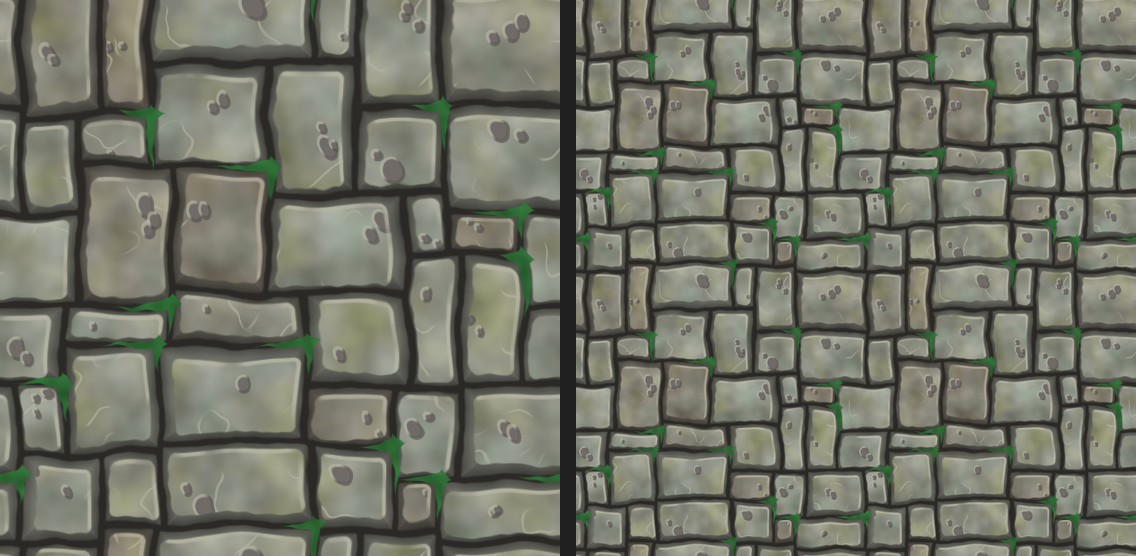
Left: one tile. Right: repeated 2 by 2.
Give the GLSL for this texture, as a WebGL 1 fragment shader.

```glsl
precision highp float;
// Hand-painted wall of irregular grey stone blocks with bevels, pits, cracks and moss; tiles seamlessly.
uniform vec2 u_resolution;

#define GRID 6.0          // blocks per side, must be even
#define JITTER 0.37       // how far joints stray from the grid
#define WOBBLE 0.11       // unevenness of the joints
#define JOINT 0.037       // half width of a joint
#define BEVEL 0.075       // mean width of a bevel beyond the joint
#define MOSS_SHARE 0.36   // share of corners with moss
#define JOINT_COLOR vec3(0.17, 0.16, 0.145)
#define GREY_STONE vec3(0.555, 0.56, 0.515)
#define BROWN_STONE vec3(0.515, 0.49, 0.445)
#define EDGE_LIGHT vec3(0.71, 0.71, 0.64)
#define PIT_COLOR vec3(0.44, 0.42, 0.405)
#define MOSS_COLOR vec3(0.17, 0.42, 0.20)

float hash(vec2 p) {
  return fract(sin(dot(p, vec2(127.1, 311.7))) * 43758.545);
}

vec2 gradientAt(vec2 cell, float period) {
  float angle = 6.2832 * hash(mod(cell, period) + period);
  return vec2(cos(angle), sin(angle));
}

// Gradient noise that wraps after a whole period.
float noise(vec2 p, float period) {
  vec2 i = floor(p), f = p - i, e = vec2(1.0, 0.0);
  vec2 u = f * f * f * (f * (f * 6.0 - 15.0) + 10.0);
  float a = dot(gradientAt(i, period), f);
  float b = dot(gradientAt(i + e, period), f - e);
  float c = dot(gradientAt(i + e.yx, period), f - e.yx);
  float d = dot(gradientAt(i + 1.0, period), f - 1.0);
  return mix(mix(a, b, u.x), mix(c, d, u.x), u.y);
}

float fbm(vec2 p, float period) {
  return noise(p, period) + 0.5 * noise(p * 2.0, period * 2.0)
       + 0.22 * noise(p * 4.0, period * 4.0);
}

// Distance to the zero contour of the noise.
float contour(vec2 p, float period) {
  float n = noise(p, period), h = 0.02;
  vec2 slope = vec2(noise(p + vec2(h, 0.0), period), noise(p + vec2(0.0, h), period)) - n;
  return abs(n) / (length(slope) / h + 0.15);
}

float jointOffset(vec2 c) {
  float s = 2.0 * hash(mod(c, GRID) + 3.7) - 1.0;
  return JITTER * sign(s) * sqrt(abs(s));
}

// Bounds (left, bottom, right, top) of a block in a pinwheel of alternating joints.
vec4 blockBounds(vec2 c) {
  float a = jointOffset(c), b = jointOffset(c + vec2(1.0, 0.0));
  float d = jointOffset(c + vec2(0.0, 1.0)), e = jointOffset(c + 1.0);
  bool even = mod(c.x + c.y, 2.0) < 0.5;
  return vec4(c, c + 1.0) + (even ? vec4(d, a, b, e) : vec4(a, b, e, d));
}

// Inner distance to a box with rounded corners, from its nearest sides.
float roundedInside(vec2 side, float radius) {
  vec2 q = radius - side;
  return radius - length(max(q, 0.0)) - min(max(q.x, q.y), 0.0);
}

float mossBlade(float along, float across, float len, float aa) {
  float w = 0.065 * (1.0 - along / len) * smoothstep(-0.12, 0.0, along);
  return (1.0 - smoothstep(-aa, aa, abs(across) - w)) * step(-0.12, along);
}

void main() {
  vec2 uv = gl_FragCoord.xy / u_resolution;
  float aa = GRID / u_resolution.y;
  float grain = noise(uv * 36.0, 36.0);
  vec2 p = uv * GRID + WOBBLE * vec2(noise(uv * 7.0, 7.0), noise(uv * 8.0, 8.0)) + 0.016 * grain;

  // Find the enclosing block, and gather moss from nearby corners.
  vec2 home = floor(p), id = home;
  vec4 box = vec4(0.0);
  float best = -9.0, moss = 0.0;
  for (int y = -1; y <= 1; y++) {
    for (int x = -1; x <= 1; x++) {
      vec2 c = home + vec2(float(x), float(y)), key = mod(c, GRID);
      vec4 b = blockBounds(c);
      vec2 m = min(p - b.xy, b.zw - p);
      if (min(m.x, m.y) > best) { best = min(m.x, m.y); box = b; id = key; }
      vec2 q = b.zw - p + 0.05 * grain;
      float grows = step(hash(key + 21.3), MOSS_SHARE);
      float len = 0.25 + 0.5 * hash(key + 8.1);
      moss = max(moss, grows * max(mossBlade(q.y, q.x, len, aa), mossBlade(q.x, q.y, 0.9 - len, aa)));
    }
  }

  // Bevel and face, each side with its own width.
  vec2 size = box.zw - box.xy, lo = p - box.xy, hi = box.zw - p;
  float scale = clamp(min(size.x, size.y), 0.45, 1.0);
  vec4 width = vec4(hash(id + 1.3), hash(id + 2.9), hash(id + 4.1), hash(id + 5.7));
  width = JOINT + BEVEL * scale * (0.35 + 1.3 * width);
  vec2 faceLo = lo - width.xy, faceHi = hi - width.zw;
  float edge = roundedInside(min(lo, hi), 0.06);
  float inner = roundedInside(min(faceLo, faceHi), 0.09) + 0.02 * grain;
  float face = smoothstep(-0.012, 0.018, inner);

  // Mottled stone, paler toward the upper right.
  vec2 shift = floor(40.0 * vec2(hash(id + 6.2), hash(id + 7.4))) * 0.37;
  float mottle = fbm(uv * 9.0 + shift, 9.0), hue = fbm(uv * 7.0 + shift.yx, 7.0);
  vec3 tint = mix(GREY_STONE, BROWN_STONE, smoothstep(0.5, 0.8, hash(id + 9.5)));
  vec3 stone = tint + 0.17 * mottle + 0.09 * (dot(lo / size, vec2(0.5)) - 0.5);
  stone += hue * mix(vec3(0.03, -0.03, -0.01), vec3(0.02, 0.03, -0.09), step(0.0, hue));

  // Thin pale cracks.
  float crack = contour(uv * 12.0 + shift + 0.1 * grain, 12.0) / 12.0 * GRID;
  float crackMask = smoothstep(0.08, 0.25, noise(uv * 10.0 + shift.yx, 10.0));
  stone = mix(stone, EDGE_LIGHT, 0.6 * crackMask * (1.0 - smoothstep(0.004, 0.006 + aa, crack)));

  // A cluster of pits, dark at the lower right and lit at the left.
  vec2 cluster = size * (0.22 + 0.56 * vec2(hash(id + 11.1), hash(id + 12.6)));
  for (int k = 0; k < 3; k++) {
    vec2 seed = id + 13.0 * float(k + 1);
    vec2 spread = (vec2(hash(seed + 0.3), hash(seed + 0.8)) - 0.5) * min(0.5, scale * 0.6);
    vec2 q = lo - cluster - spread * step(0.5, float(k));
    float radius = scale * mix(0.04, 0.12, hash(seed + 1.9) / (1.0 + float(k)));
    float d = length(vec2(q.x + 0.25 * q.y, 0.85 * q.y)) - radius + 0.015 * grain;
    float present = step(0.42, hash(seed + 2.7));
    float lit = smoothstep(-0.3, 0.6, dot(q, vec2(-0.9, 0.4)) / radius);
    float rim = 1.0 - smoothstep(0.008, 0.012 + aa, abs(d - 0.008));
    stone = mix(stone, PIT_COLOR, present * (1.0 - smoothstep(-aa, aa, d)));
    stone = mix(stone, mix(PIT_COLOR * 0.75, EDGE_LIGHT, lit), 0.65 * present * rim);
  }

  // Brushed light along the top and right of the face.
  float side = smoothstep(-0.03, 0.05, min(faceLo.x, faceLo.y) - min(faceHi.x, faceHi.y));
  float brush = smoothstep(-0.45, 0.15, noise(uv * 11.0 + shift, 11.0) + 0.3 * grain);
  float band = smoothstep(0.0, 0.015, inner) * (1.0 - smoothstep(0.035, 0.065, inner));
  stone = mix(stone, EDGE_LIGHT * mix(vec3(1.0), tint / GREY_STONE, 0.5), 0.85 * band * side * brush);

  // Layer joint, bevel, face and moss.
  float streak = noise(uv * 16.0 + shift, 16.0);
  vec3 bevel = tint * (0.52 + 0.18 * smoothstep(0.03, 0.15, edge) + 0.14 * streak);
  bevel *= lo.y < min(lo.x, min(hi.x, hi.y)) ? 0.92 : 1.04;
  vec3 color = mix(JOINT_COLOR, bevel, smoothstep(JOINT - 0.016, JOINT + 0.016, edge + 0.02 * streak));
  color = mix(color, stone, face);
  color = mix(color, MOSS_COLOR * (1.0 + 0.3 * grain), 0.92 * moss);
  gl_FragColor = vec4(color, 1.0);
}
```
